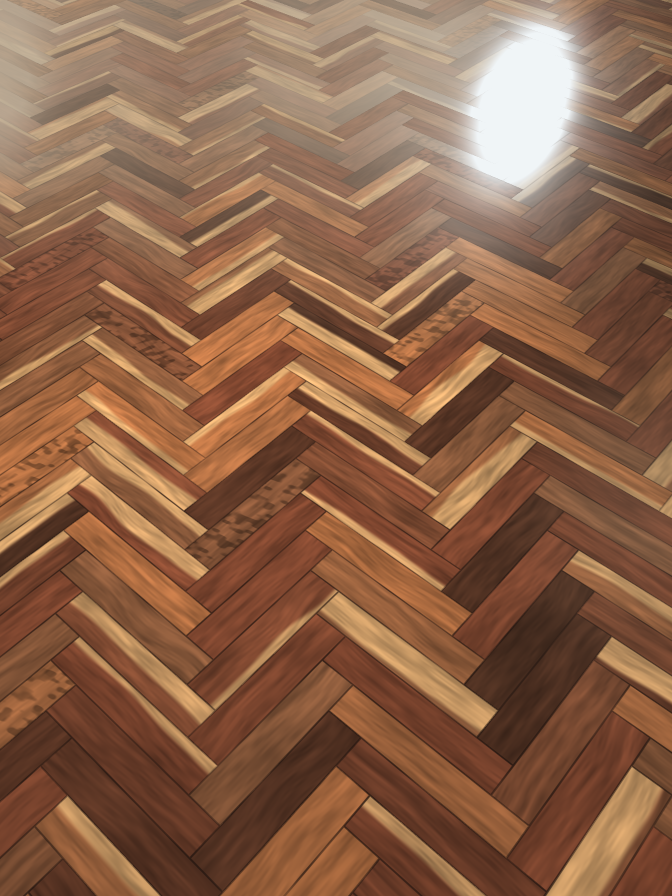
Write a WebGL 1 fragment shader that draws this texture.

```glsl
precision highp float;
// Polished herringbone parquet of mixed hardwood receding in perspective, with window glare.
uniform vec2 u_resolution;

#define VANISH vec2(0.186, -0.592)  // vanishing point, y downward
#define DEPTH_SCALE 32.55           // planks along the depth
#define COLUMN_WIDTH 0.114          // half zigzag, per unit of depth
#define COLUMN_SHIFT 0.086
#define PLANK_LENGTH 5.0            // in plank widths
#define SEAM_WIDTH 0.022
#define SAPWOOD_SHARE 0.27
#define GRAIN_STRENGTH 0.30
#define HAZE_STRENGTH 0.66
#define GLARE_CENTER vec2(0.583, 0.115)

const vec3 DARK_BROWN = vec3(0.29, 0.180, 0.125);
const vec3 RED_BROWN = vec3(0.47, 0.260, 0.175);
const vec3 MID_BROWN = vec3(0.50, 0.325, 0.215);
const vec3 ORANGE_BROWN = vec3(0.66, 0.410, 0.245);
const vec3 SAPWOOD = vec3(0.80, 0.620, 0.410);
const vec3 HAZE = vec3(0.76, 0.710, 0.630);
const vec3 GLARE = vec3(0.94, 0.960, 0.970);

float hash(vec2 p) {
  p = fract(p * vec2(0.1031, 0.1137));
  p += dot(p, p.yx + 33.33);
  return fract((p.x + p.y) * p.x * 17.31);
}

float noise(vec2 p) {
  vec2 i = floor(p), f = fract(p);
  f = f * f * (3.0 - 2.0 * f);
  return mix(mix(hash(i), hash(i + vec2(1, 0)), f.x),
             mix(hash(i + vec2(0, 1)), hash(i + vec2(1, 1)), f.x), f.y);
}

float blob(vec2 p, vec2 center, vec2 radius) {
  vec2 d = (p - center) / radius;
  return exp(-dot(d, d));
}

// Wood of one plank; local = (along, across) in plank widths
vec3 plankColor(vec2 id, vec2 local) {
  float tone = hash(id + 11.0), kind = hash(id + 47.0);
  vec3 wood = mix(DARK_BROWN, RED_BROWN, smoothstep(0.0, 0.28, tone));
  wood = mix(wood, MID_BROWN, smoothstep(0.36, 0.62, tone));
  wood = mix(wood, ORANGE_BROWN, smoothstep(0.70, 0.95, tone));

  // Pale sapwood along one edge, sometimes over most of the plank
  vec2 seed = id * vec2(7.3, 13.7);
  float wave = noise(vec2(local.x * 0.6, 0.0) + seed) - 0.5;
  float side = hash(id + 83.0) < 0.5 ? local.y : 1.0 - local.y;
  float reach = mix(0.2, 0.9, pow(hash(id + 29.0), 1.6)) + 0.25 * wave;
  float sap = step(kind, SAPWOOD_SHARE) * (1.0 - smoothstep(reach - 0.1, reach + 0.06, side));
  wood = mix(wood, SAPWOOD, sap * 0.88);

  // Long wavy grain, fine pores and blotches
  float across = local.y + 0.3 * wave;
  float grain = noise(vec2(local.x * 0.7, across * 7.0) + seed) - 0.5;
  float pores = noise(vec2(local.x * 2.5, across * 17.0) + seed + 60.0) - 0.5;
  float blotch = noise(local * vec2(0.8, 1.2) + seed + 90.0) - 0.5;
  wood *= 1.0 + GRAIN_STRENGTH * (grain + 0.6 * pores + 0.6 * blotch);

  // Few planks show short ripples across the grain
  float ripple = noise(vec2(local.x * 7.0 + local.y * 2.0, local.y * 4.0) + seed);
  return wood * (1.0 - 0.3 * step(0.95, kind) * smoothstep(0.45, 0.75, ripple));
}

vec3 floorColor(vec2 p) {
  // Perspective to diagonal plank cells
  float depth = p.y - VANISH.y;
  float column = ((p.x - VANISH.x) / depth + COLUMN_SHIFT) / COLUMN_WIDTH;
  float skew = PLANK_LENGTH * column - 0.5;
  float far = DEPTH_SCALE / depth;
  vec2 grid = vec2(far + 0.5 * skew, far - 0.5 * skew);
  vec2 cell = floor(grid), f = grid - cell;

  // Herringbone: runs of cells alternate between the two directions
  float diagonal = cell.x - cell.y;
  float k = mod(diagonal, 2.0 * PLANK_LENGTH);
  bool falling = k < PLANK_LENGTH;
  vec2 local = falling ? vec2(f.y + PLANK_LENGTH - 1.0 - k, f.x)
                       : vec2(f.x + k - PLANK_LENGTH, f.y);
  vec2 id = vec2(falling ? cell.x : cell.y, floor((diagonal + 0.5) / PLANK_LENGTH)) + 200.0;
  vec3 color = plankColor(id, local);

  // Seams of uneven darkness
  float blur = DEPTH_SCALE / (depth * depth * u_resolution.y) * 0.7;
  vec2 border = min(local, vec2(PLANK_LENGTH, 1.0) - local);
  float seam = 1.0 - smoothstep(SEAM_WIDTH - blur, SEAM_WIDTH + blur, min(border.x, border.y));
  seam *= min(1.0, 2.5 * SEAM_WIDTH / blur) * (0.4 + 0.6 * noise(grid * 1.3));
  color = mix(color, vec3(0.13, 0.08, 0.06), seam * 0.8);

  // Room light: warm middle, shaded bottom and right
  color *= 0.92 + 0.22 * blob(p, vec2(0.3, 0.48), vec2(0.35, 0.3));
  color *= 1.0 - 0.22 * smoothstep(0.45, 0.75, p.x) * (1.0 - smoothstep(0.4, 0.65, p.y));

  // Hazy window reflections, uneven from plank to plank
  float gloss = 0.8 + 0.4 * hash(id + 131.0);
  float streaks = 0.65 + 0.55 * noise(vec2(p.x * 9.0 + 2.0, p.y * 1.5));
  float haze = (1.0 - smoothstep(0.02, 0.42, p.y)) * (1.0 - 0.75 * smoothstep(0.46, 0.7, p.x));
  haze = haze * streaks * HAZE_STRENGTH + 0.4 * blob(p, vec2(0.0, 0.1), vec2(0.05, 0.1));
  haze += 0.14 * blob(p, vec2(0.72, 0.52), vec2(0.12, 0.2));
  color = mix(color, HAZE, clamp(haze * gloss, 0.0, 0.85));

  // Bright glare with a soft halo
  vec2 g = p - GLARE_CENTER;
  g.x += 0.25 * g.y;
  float core = 1.6 * exp(-pow(dot(g / vec2(0.052, 0.085), g / vec2(0.052, 0.085)), 1.5));
  float halo = 0.45 * blob(g, vec2(0.0, 0.03), vec2(0.11, 0.14));
  return mix(color, GLARE, clamp((core + halo) * gloss * (1.0 - 0.25 * seam), 0.0, 1.0));
}

void main() {
  vec3 sum = vec3(0.0);
  for (int n = 0; n < 4; n++) {  // 2 x 2 supersampling
    vec2 offset = vec2(mod(float(n), 2.0), floor(float(n) * 0.5)) * 0.5 - 0.25;
    vec2 uv = (gl_FragCoord.xy + offset) / u_resolution;
    sum += floorColor(vec2(uv.x * 0.75, 1.0 - uv.y));
  }
  gl_FragColor = vec4(sum * 0.25, 1.0);
}
```
